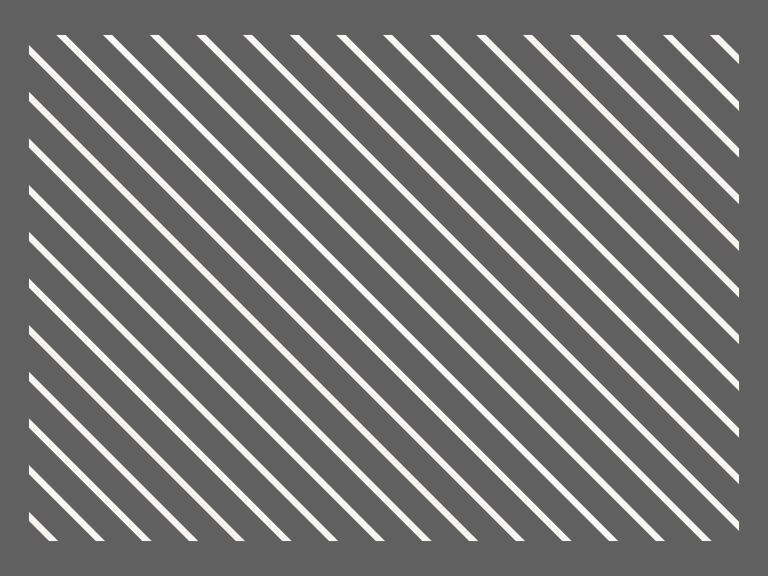
This pattern is drawn by a Shadertoy shader. Its source:

```glsl
const vec3 GROUND = vec3(0.378, 0.378, 0.376);
const vec3 PAINT_DULL = vec3(0.960, 0.952, 0.940);
const vec3 PAINT_BRIGHT = vec3(0.998, 0.992, 0.982);

// Lengths are fractions of the canvas height
const float STRIPE_PERIOD = 22.0 / 384.0;
const float STRIPE_WIDTH = 4.35 / 384.0;
const vec2 MARGIN = vec2(19.3, 23.3) / 384.0;

float hash(float n) {
    return fract(sin(n * 127.1 + 3.7) * 4375.85);
}

// Coverage of a shape from its signed distance
float coverage(float dist, float pixel) {
    return clamp(0.5 - dist / pixel, 0.0, 1.0);
}

// Signed distance to the nearest stripe
float stripeDistance(float across, float period, float width) {
    return abs(fract(across / period) - 0.5) * period - 0.5 * width;
}

// Coverage of a centred rectangle
float panelCoverage(vec2 p, vec2 halfSize, float pixel) {
    vec2 d = abs(p) - halfSize;
    return coverage(d.x, pixel) * coverage(d.y, pixel);
}

// Slight tone shift from one stripe to the next
vec3 stripeColor(float index) {
    return mix(PAINT_DULL, PAINT_BRIGHT, 0.7 * hash(index));
}

void mainImage(out vec4 fragColor, in vec2 fragCoord) {
    float pixel = 1.0 / iResolution.y;
    vec2 p = (fragCoord - 0.5 * iResolution.xy) * pixel;
    vec2 halfPanel = 0.5 * iResolution.xy * pixel - MARGIN;

    // Falling diagonals, a gap passing through the centre
    float across = (p.x + p.y) * inversesqrt(2.0);
    float stripe = coverage(stripeDistance(across, STRIPE_PERIOD, STRIPE_WIDTH), pixel);
    float panel = panelCoverage(p, halfPanel, pixel);

    vec3 paint = stripeColor(floor(across / STRIPE_PERIOD));
    fragColor = vec4(mix(GROUND, paint, stripe * panel), 1.0);
}
```
